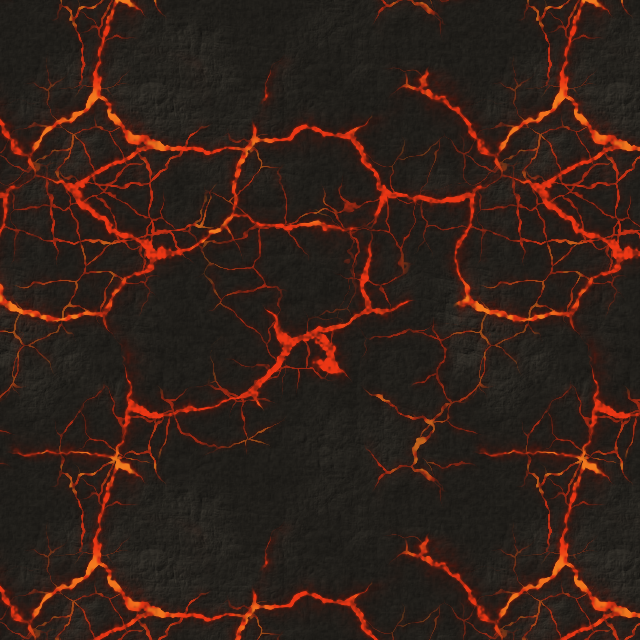
Write a three.js fragment shader that draws this texture.

```glsl
// Cooled black rock split by glowing lava cracks, as one seamless repeating tile.
// Cracks are the borders of warped, wrapping cellular noise at three scales; their
// widths swell and fade with smooth noise. The rock is relief-lit ridged noise.
varying vec2 vUv;

const float REPEATS = 1.3714;        // tiles across and down, counted from the top left
const float MAIN_CELLS = 4.0;        // large crack cells per tile
const float FINE_CELLS = 6.0;        // hairline crack cells per tile, first layer
const float FINE_STEP = 4.0;         // extra cells in the next hairline layer
const float MAIN_WIDTH = 0.0062;     // half widths, in tiles
const float FINE_WIDTH = 0.0020;
const float SOFTNESS = 0.0015;
const float HALO = 0.012;            // reach of the scorched border
const float JITTER = 0.92;
const vec2 POOL = vec2(0.664, 0.20); // where the cracks swell into a pool
const float POOL_WIDTH = 0.026;
const float RELIEF = 2.6;

const vec3 ROCK = vec3(0.136, 0.127, 0.110);
const vec3 SCORCH = vec3(0.27, 0.085, 0.055);
const vec3 EMBER = vec3(0.50, 0.135, 0.07);
const vec3 LAVA = vec3(0.92, 0.21, 0.08);
const vec3 HOT = vec3(0.96, 0.55, 0.13);

vec2 hash2(vec2 p) {
  vec3 q = fract(p.xyx * vec3(0.1031, 0.1030, 0.0973));
  q += dot(q, q.yzx + 33.33);
  return fract((q.xx + q.yz) * q.zy);
}

// Value noise that wraps over one tile, with n lattice steps
float noise(vec2 uv, float n) {
  vec2 p = uv * n;
  vec2 i = floor(p);
  vec2 f = p - i;
  f = f * f * (3.0 - 2.0 * f);
  float a = hash2(mod(i, n) + n).x;
  float b = hash2(mod(i + vec2(1.0, 0.0), n) + n).x;
  float c = hash2(mod(i + vec2(0.0, 1.0), n) + n).x;
  float d = hash2(mod(i + 1.0, n) + n).x;
  return mix(mix(a, b, f.x), mix(c, d, f.x), f.y);
}

// Layered offsets that make the cracks wander and splinter
vec2 warp(vec2 uv) {
  vec2 shift = vec2(0.0);
  float n = 5.0;
  float amp = 0.060;
  for (int k = 0; k < 5; k++) {
    shift += amp * (vec2(noise(uv, n), noise(uv + 0.43, n + 1.0)) - 0.5);
    n = n * 2.0 + 1.0;
    amp *= 0.56;
  }
  return uv + shift;
}

vec2 cellPoint(vec2 cell, float n) {
  return cell + 0.5 + JITTER * (hash2(mod(cell, n) + n * 3.0) - 0.5);
}

// Distances to the nearest and second nearest cell borders, in tiles
vec2 borders(vec2 uv, float n) {
  vec2 p = uv * n;
  vec2 home = floor(p);
  vec2 nearCell = home;
  float best = 9.0;
  for (int y = -1; y <= 1; y++) for (int x = -1; x <= 1; x++) {
    vec2 cell = home + vec2(float(x), float(y));
    float d = length(cellPoint(cell, n) - p);
    if (d < best) { best = d; nearCell = cell; }
  }
  vec2 a = cellPoint(nearCell, n) - p;
  vec2 edge = vec2(9.0);
  for (int y = -2; y <= 2; y++) for (int x = -2; x <= 2; x++) {
    if (x == 0 && y == 0) continue;
    vec2 b = cellPoint(nearCell + vec2(float(x), float(y)), n) - p;
    float d = dot(0.5 * (a + b), normalize(b - a));
    edge = d < edge.x ? vec2(d, edge.x) : vec2(edge.x, min(edge.y, d));
  }
  return edge / n;
}

float rockHeight(vec2 uv) {
  float h = 0.0;
  float amp = 0.42;
  float n = 19.0;
  for (int k = 0; k < 5; k++) {
    h += amp * (1.0 - abs(2.0 * noise(uv, n) - 1.0));
    n = n * 2.0 + 1.0;
    amp *= 0.56;
  }
  return h;
}

void main() {
  vec2 uv = vec2(vUv.x, vUv.y - 1.0) * REPEATS;
  vec2 bent = warp(uv);
  float grain = noise(uv, 75.0);
  float fleck = noise(uv, 170.0);

  // Rock: lit relief with paler, rougher patches
  float patches = smoothstep(0.4, 0.85, 0.6 * noise(bent, 4.0) + 0.4 * noise(uv, 13.0));
  vec2 rockUv = mix(uv, bent, 0.35);
  float slope = rockHeight(rockUv) - rockHeight(rockUv + vec2(0.002, -0.002));
  float light = 0.9 + 0.25 * patches + RELIEF * slope * (0.5 + patches) + 0.2 * (fleck - 0.5);
  vec3 color = ROCK * max(light, 0.3);

  // Main cracks: fading along their length, thick at junctions and at the pool
  vec2 edge = borders(bent, MAIN_CELLS);
  float flow = smoothstep(0.22, 0.80, noise(uv + 0.21, 7.0));
  float joint = 1.0 - smoothstep(0.0, 0.045, edge.y);
  vec2 toPool = fract(uv - POOL + 0.5) - 0.5;
  float pool = exp(-dot(toPool, toPool) / 0.0018);
  float ragged = 0.35 + 0.7 * grain + 0.6 * fleck;
  float width = MAIN_WIDTH * (0.12 + flow) * ragged * (0.75 + 0.9 * joint) + POOL_WIDTH * pool;
  float present = max(smoothstep(0.0, 0.22, flow), pool);
  float core = present * (1.0 - smoothstep(width - SOFTNESS, width + SOFTNESS, edge.x));
  float halo = present * exp(-max(edge.x - width, 0.0) / HALO);

  // Hairline cracks, each layer finer and fainter
  float hair = 0.0;
  for (int k = 0; k < 2; k++) {
    float layer = float(k);
    float d = borders(warp(uv + 0.37 + 0.21 * layer), FINE_CELLS + FINE_STEP * layer).x;
    float vein = smoothstep(0.42, 0.72, noise(uv + 0.63 - 0.3 * layer, 6.0 + layer));
    float thin = FINE_WIDTH * vein * ragged * (1.0 - 0.3 * layer);
    hair = max(hair, vein * (1.0 - 0.3 * layer) * (1.0 - smoothstep(thin, thin + SOFTNESS, d)));
    halo = max(halo, 0.8 * vein * exp(-d / (0.6 * HALO)));
  }

  // Glow: scorched border, mottled lava, yellow hot stretches
  float scorch = clamp(halo * (0.4 + 0.5 * grain + 0.5 * fleck), 0.0, 1.0);
  color = mix(color, SCORCH * (0.6 + 0.4 * light), scorch);
  color = mix(color, EMBER, smoothstep(0.6, 1.0, halo) * (0.2 + 0.6 * fleck));
  float heat = smoothstep(0.2, 0.75, 0.45 * grain + 0.45 * fleck + 0.15 * flow + 0.15 * pool);
  vec3 lava = mix(EMBER, LAVA, heat);
  float hotSpot = smoothstep(0.55, 0.82, noise(uv + 0.11, 9.0)) * smoothstep(0.3, 0.75, grain);
  lava = mix(lava, HOT, hotSpot * (1.0 - 0.8 * pool) * 0.8);
  color = mix(color, lava, max(core, 0.75 * hair));

  gl_FragColor = vec4(color, 1.0);
}
```
